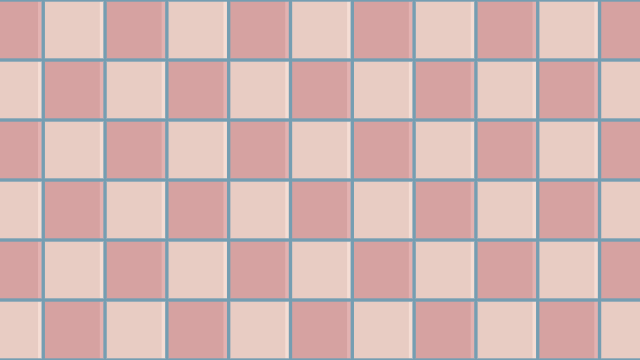
Write a Shadertoy shader that draws this pattern.

```glsl
// Two-tone checkerboard of tiles with blue grout lines and a pale strip along each right edge.

// Anti-aliased coverage of the region where the signed distance is negative.
float coverage(float dist) {
    return clamp(0.5 - dist * iResolution.y, 0.0, 1.0);
}

void mainImage(out vec4 fragColor, in vec2 fragCoord) {
    // Canvas height is one unit; six rows fill it
    vec2 p = fragCoord / iResolution.y - vec2(0.1201, 0.0);
    vec2 tileSize = vec2(0.1717, 1.0 / 6.0);
    vec2 tile = floor(p / tileSize);
    vec2 local = p - tile * tileSize;

    // Alternating tile colours
    float isCream = mod(tile.x + tile.y, 2.0);
    vec3 color = mix(vec3(0.84, 0.635, 0.63), vec3(0.91, 0.80, 0.765), isCream);

    // Pale strip beside the right-hand grout line
    float strip = coverage(tileSize.x - 0.0145 - local.x);
    color += strip * vec3(0.05, 0.065, 0.065);

    // Grout centred on the tile borders
    vec2 edge = min(local, tileSize - local);
    float grout = coverage(min(edge.x, edge.y) - 0.0047);
    color = mix(color, vec3(0.46, 0.62, 0.70), grout);

    fragColor = vec4(color, 1.0);
}
```
